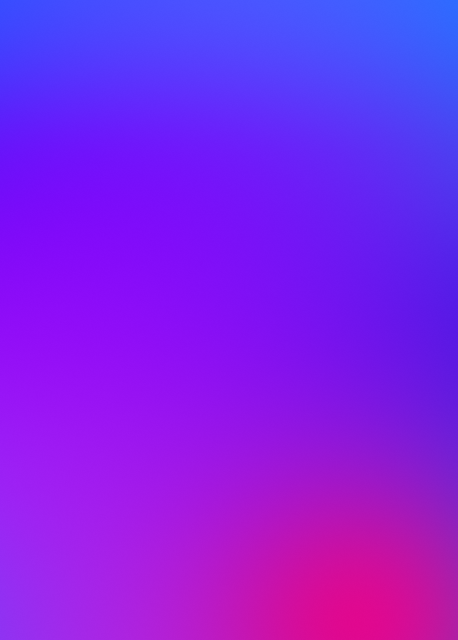
This background is drawn by a WebGL 1 fragment shader. Its source:

```glsl
precision highp float;
uniform vec2 u_resolution;

float hash(vec2 p) {
    return fract(sin(dot(p, vec2(127.1, 311.7))) * 43758.5453);
}

// Cubic interpolation weight of a stop at distance d
float cubicWeight(float d) {
    d = abs(d);
    if (d < 1.0) return (1.5 * d - 2.5) * d * d + 1.0;
    if (d < 2.0) return ((-0.5 * d + 2.5) * d - 4.0) * d + 2.0;
    return 0.0;
}

// Smooth ramp through five evenly spaced colours, from bottom to top
vec3 ramp(float t, vec3 a, vec3 b, vec3 c, vec3 d, vec3 e) {
    float s = t * 4.0;
    float wa = cubicWeight(s);
    float wb = cubicWeight(s - 1.0);
    float wc = cubicWeight(s - 2.0);
    float wd = cubicWeight(s - 3.0);
    float we = cubicWeight(s - 4.0);
    return (a * wa + b * wb + c * wc + d * wd + e * we) / (wa + wb + wc + wd + we);
}

void main() {
    vec2 uv = gl_FragCoord.xy / u_resolution;
    float aspect = u_resolution.x / u_resolution.y;

    // Vertical ramps: violet below, blue above
    vec3 left = ramp(uv.y, vec3(0.56, 0.20, 0.95), vec3(0.61, 0.13, 0.96),
        vec3(0.56, 0.05, 0.97), vec3(0.42, 0.07, 0.98), vec3(0.22, 0.30, 1.0));
    vec3 middle = ramp(uv.y, vec3(0.67, 0.14, 0.85), vec3(0.60, 0.10, 0.91),
        vec3(0.52, 0.06, 0.96), vec3(0.44, 0.10, 0.98), vec3(0.29, 0.33, 1.0));
    vec3 right = ramp(uv.y, vec3(0.42, 0.25, 0.75), vec3(0.40, 0.15, 0.85),
        vec3(0.34, 0.10, 0.90), vec3(0.30, 0.24, 0.94), vec3(0.18, 0.42, 1.0));

    // Quadratic blend across the three ramps
    float x = uv.x;
    vec3 color = left * (2.0 * x - 1.0) * (x - 1.0)
        + middle * 4.0 * x * (1.0 - x)
        + right * x * (2.0 * x - 1.0);

    // Pink glow near the lower right
    vec2 fromGlow = (uv - vec2(0.78, 0.02)) * vec2(aspect, 1.0);
    float glow = exp(-dot(fromGlow, fromGlow) / 0.045);
    color = mix(color, vec3(0.88, 0.03, 0.56), glow);

    // Faint grain hides banding
    color += (hash(uv * 91.7) - 0.5) * 0.006;
    gl_FragColor = vec4(clamp(color, 0.0, 1.0), 1.0);
}
```
